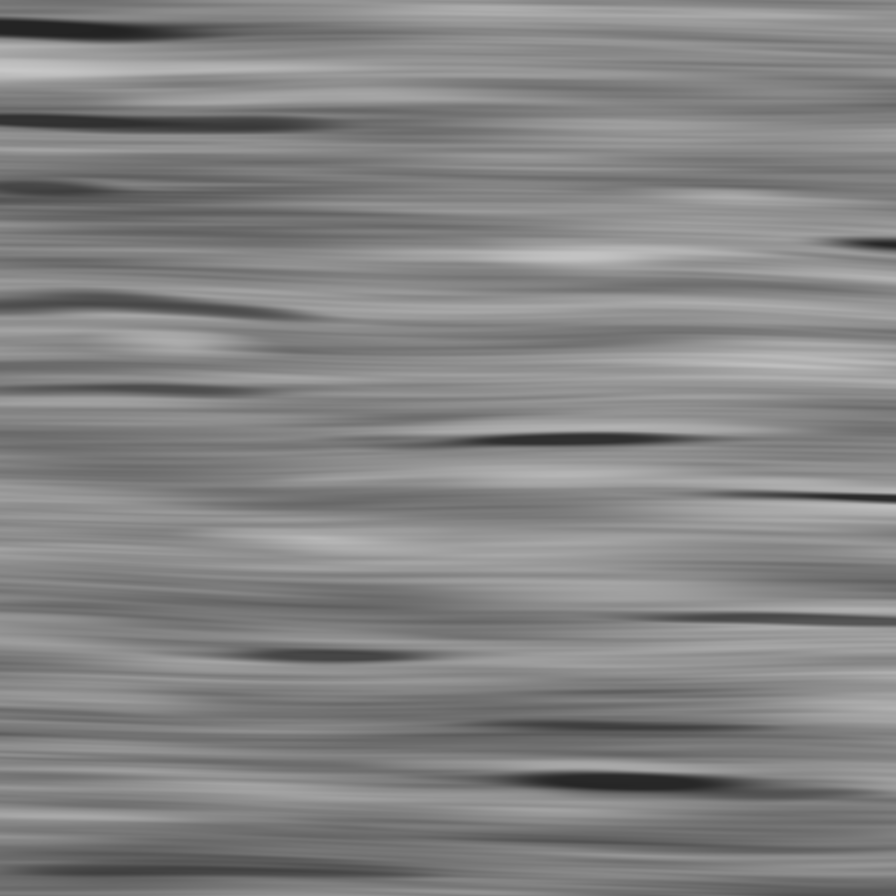
This texture is drawn by a Shadertoy shader. Its source:

```glsl
const float BASE_GREY = 0.53;
const float DARK_GREY = 0.12;
const float LIGHT_GREY = 0.84;

// Cells across and up the canvas for each layer of grain
const vec2 BAND_SCALE = vec2(0.8, 8.0);
const vec2 STREAK_SCALE = vec2(1.8, 23.0);
const vec2 FINE_SCALE = vec2(2.6, 64.0);
const vec2 FIBRE_SCALE = vec2(4.0, 165.0);
const float BAND_GAIN = 0.20;
const float STREAK_GAIN = 0.21;
const float FINE_GAIN = 0.13;
const float FIBRE_GAIN = 0.08;

const vec2 WARP_SCALE = vec2(1.6, 5.0);
const float WARP_GAIN = 0.022;
const float GRAIN_TILT = 0.012;

const int DARK_COUNT = 13;
const int LIGHT_COUNT = 12;
const vec2 DARK_MIN = vec2(0.11, 0.007);
const vec2 DARK_MAX = vec2(0.34, 0.017);
const vec2 LIGHT_MIN = vec2(0.12, 0.010);
const vec2 LIGHT_MAX = vec2(0.42, 0.024);

uint scramble(uint n) {
    n = (n ^ (n >> 16)) * 0x7feb352du;
    n = (n ^ (n >> 15)) * 0x846ca68bu;
    return n ^ (n >> 16);
}

float hash(ivec2 cell, int seed) {
    uint n = scramble(uint(cell.x) + scramble(uint(cell.y) + scramble(uint(seed))));
    return float(n >> 8) / 16777216.0;
}

float cornerSlope(ivec2 cell, vec2 offset, int seed) {
    float angle = 6.28319 * hash(cell, seed);
    return dot(vec2(cos(angle), sin(angle)), offset);
}

float gradientNoise(vec2 p, int seed) {
    ivec2 cell = ivec2(floor(p));
    vec2 f = fract(p);
    vec2 u = f * f * f * (f * (f * 6.0 - 15.0) + 10.0);
    float low = mix(cornerSlope(cell, f, seed),
                    cornerSlope(cell + ivec2(1, 0), f - vec2(1.0, 0.0), seed), u.x);
    float high = mix(cornerSlope(cell + ivec2(0, 1), f - vec2(0.0, 1.0), seed),
                     cornerSlope(cell + ivec2(1, 1), f - vec2(1.0, 1.0), seed), u.x);
    return mix(low, high, u.y);
}

// Two shifted layers hide the rows of the noise lattice
float grain(vec2 p, vec2 scale, int seed) {
    vec2 q = p * scale;
    return 0.72 * (gradientNoise(q, seed) + gradientNoise(q * 1.13 + vec2(0.37, 0.53), seed + 50));
}

// Strongest of several long lens-shaped marks, one per horizontal slice
float lenses(vec2 p, int count, vec2 minSize, vec2 maxSize, float core, int seed) {
    float ragged = 0.5 * gradientNoise(p * vec2(5.0, 60.0), seed + 9);
    float strongest = 0.0;
    for (int i = 0; i < count; i++) {
        ivec2 id = ivec2(i, 0);
        vec2 centre = vec2(hash(id, seed), (float(i) + hash(id, seed + 1)) / float(count));
        vec2 size = mix(minSize, maxSize, vec2(hash(id, seed + 2), hash(id, seed + 3)));
        vec2 d = p - centre;
        d.y += d.x * mix(-0.01, 0.035, hash(id, seed + 4));
        float radius = length(d / size) + ragged;
        float strength = mix(0.4, 1.0, hash(id, seed + 5));
        strongest = max(strongest, strength * (1.0 - smoothstep(core, 1.0, radius)));
    }
    return strongest;
}

void mainImage(out vec4 fragColor, in vec2 fragCoord) {
    vec2 p = fragCoord / iResolution.xy;

    // Gentle drift of the grain lines
    p.y += GRAIN_TILT * p.x + WARP_GAIN * gradientNoise(p * WARP_SCALE, 3);

    // Layered grain, from broad bands to thin fibres
    float shade = BASE_GREY;
    shade += BAND_GAIN * grain(p, BAND_SCALE, 11);
    shade += STREAK_GAIN * grain(p, STREAK_SCALE, 12);
    shade += FINE_GAIN * grain(p, FINE_SCALE, 13);
    shade += FIBRE_GAIN * grain(p, FIBRE_SCALE, 14);

    // Soft pale streaks, then crisper dark slits
    float pale = lenses(p, LIGHT_COUNT, LIGHT_MIN, LIGHT_MAX, 0.0, 200);
    float dark = lenses(p, DARK_COUNT, DARK_MIN, DARK_MAX, 0.25, 300);
    shade = mix(shade, LIGHT_GREY, 0.65 * pale);
    shade = mix(shade, DARK_GREY, 0.95 * dark);

    fragColor = vec4(vec3(clamp(shade, 0.0, 1.0)), 1.0);
}
```
